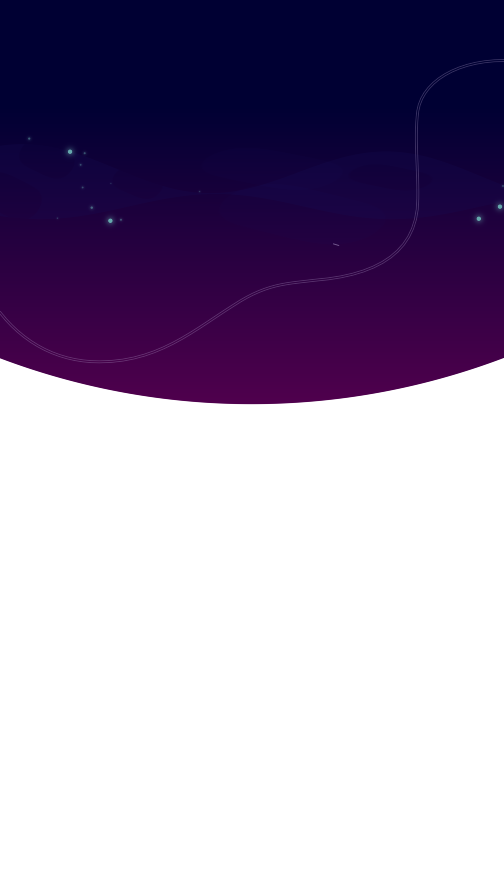
Reproduce this background procedurally as a Shadertoy shader.

```glsl
// Night sky gradient with faint waves, stars and a curling line above a curved white sheet.

// Lengths are hundredths of the canvas width; y runs down from the top.
const float CANVAS_HEIGHT = 177.78;
const vec3 SKY_TOP = vec3(0.0, 0.0, 0.2);
const vec3 SKY_BOTTOM = vec3(0.312, 0.0, 0.302);
const vec2 SKY_FADE = vec2(21.3, 80.2);
const vec3 SHEET = vec3(1.0);
const vec2 ARC_CENTER = vec2(49.9, -61.0);
const float ARC_RADIUS = 141.2;

const vec3 WAVE_TINT = vec3(0.08, 0.05, 0.33);
const float WAVE_ALPHA = 0.32;
const vec3 LINE_TINT = vec3(0.72, 0.65, 0.82);
const float LINE_ALPHA = 0.30;
const float LINE_OFFSET = 0.20;
const float LINE_HALF = 0.08;
const vec3 STAR_TINT = vec3(0.40, 0.66, 0.68);

// Chained cubic curves: each shares its last point with the next.
const int CURVES = 6;
const int STEPS = 14;
const vec2 PATH[19] = vec2[19](
    vec2(0.0, 62.0), vec2(5.1, 68.5), vec2(12.0, 71.8), vec2(19.7, 71.8),
    vec2(31.3, 71.8), vec2(38.2, 65.7), vec2(46.3, 60.6),
    vec2(52.8, 56.3), vec2(56.7, 56.3), vec2(62.5, 55.6),
    vec2(75.2, 54.6), vec2(82.9, 49.8), vec2(82.9, 39.4),
    vec2(83.0, 33.6), vec2(82.2, 27.3), vec2(82.9, 22.0),
    vec2(83.8, 16.2), vec2(90.7, 12.0), vec2(100.0, 12.0));

// Star position and size.
const int STARS = 14;
const vec3 STAR[14] = vec3[14](
    vec3(13.9, 30.1, 1.0), vec3(21.9, 43.8, 1.0), vec3(95.0, 43.4, 1.0),
    vec3(99.2, 41.0, 1.0), vec3(5.8, 27.5, 0.5), vec3(16.8, 30.4, 0.45),
    vec3(16.0, 32.7, 0.4), vec3(16.4, 37.2, 0.4), vec3(18.2, 41.2, 0.55),
    vec3(24.0, 43.6, 0.45), vec3(22.0, 36.4, 0.25), vec3(11.4, 43.3, 0.3),
    vec3(39.6, 38.0, 0.3), vec3(99.8, 36.9, 0.4));

// Wave lobes: center and radii. The first ones are hollows.
const int LOBES = 6;
const int HOLLOWS = 4;
const vec4 LOBE[6] = vec4[6](
    vec4(9.3, 31.5, 5.5, 3.5), vec4(1.9, 38.9, 6.4, 4.2),
    vec4(27.3, 36.3, 5.0, 2.8), vec4(77.5, 35.2, 8.3, 2.3),
    vec4(60.0, 42.5, 16.5, 5.3), vec4(54.0, 33.5, 14.0, 3.7));

float cover(float dist, float aa) {
    return 1.0 - smoothstep(-aa, aa, dist);
}

float segmentDistance(vec2 p, vec2 a, vec2 b) {
    vec2 ab = b - a;
    return length(p - a - ab * clamp(dot(p - a, ab) / dot(ab, ab), 0.0, 1.0));
}

vec2 cubic(int first, float t) {
    float s = 1.0 - t;
    return s * s * s * PATH[first] + 3.0 * s * s * t * PATH[first + 1]
         + 3.0 * s * t * t * PATH[first + 2] + t * t * t * PATH[first + 3];
}

float pathDistance(vec2 p) {
    float dist = 1e3;
    vec2 last = PATH[0];
    for (int c = 0; c < CURVES; c++)
        for (int i = 1; i <= STEPS; i++) {
            vec2 next = cubic(3 * c, float(i) / float(STEPS));
            dist = min(dist, segmentDistance(p, last, next));
            last = next;
        }
    return dist;
}

float waveMask(vec2 p, float aa) {
    float top = 33.0 - 4.5 * cos((p.x - 5.0) * 0.087) + 0.02 * p.x;
    float bottom = 41.0 + 2.5 * cos((p.x - 8.0) * 0.09);
    float mask = 0.7 * cover(max(top - p.y, p.y - bottom), aa);
    for (int i = 0; i < LOBES; i++) {
        vec2 q = (p - LOBE[i].xy) / LOBE[i].zw;
        q.y -= 0.25 * sin(2.5 * q.x);
        float lobe = cover((length(q) - 1.0) * LOBE[i].w, aa);
        mask += i < HOLLOWS ? -0.6 * mask * lobe : 0.3 * lobe;
    }
    return mask;
}

float starLight(vec2 p, float aa) {
    float light = 0.0;
    for (int i = 0; i < STARS; i++) {
        float d = length(p - STAR[i].xy), size = STAR[i].z;
        light += 0.75 * size * cover(d - 0.42 * size, aa)
               + 0.35 * size * exp(-d * d / (0.8 * size * size));
    }
    return min(light, 1.0);
}

void mainImage(out vec4 fragColor, in vec2 fragCoord) {
    vec2 uv = fragCoord / iResolution.xy;
    vec2 p = vec2(100.0 * uv.x, CANVAS_HEIGHT * (1.0 - uv.y));
    float aa = 60.0 / iResolution.x;

    // Sky and waves
    float fade = clamp((p.y - SKY_FADE.x) / (SKY_FADE.y - SKY_FADE.x), 0.0, 1.0);
    vec3 color = mix(SKY_TOP, SKY_BOTTOM, fade);
    color = mix(color, WAVE_TINT, WAVE_ALPHA * waveMask(p, aa));

    // Double line, stars and a short dash
    float stroke = cover(abs(pathDistance(p) - LINE_OFFSET) - LINE_HALF, aa);
    color = mix(color, LINE_TINT, LINE_ALPHA * stroke);
    color = mix(color, STAR_TINT, starLight(p, aa));
    float dash = segmentDistance(p, vec2(66.2, 48.4), vec2(67.2, 48.7));
    color = mix(color, LINE_TINT, 0.5 * cover(dash - 0.1, aa));

    // White sheet below the arc
    color = mix(SHEET, color, cover(length(p - ARC_CENTER) - ARC_RADIUS, aa));
    fragColor = vec4(color, 1.0);
}
```
